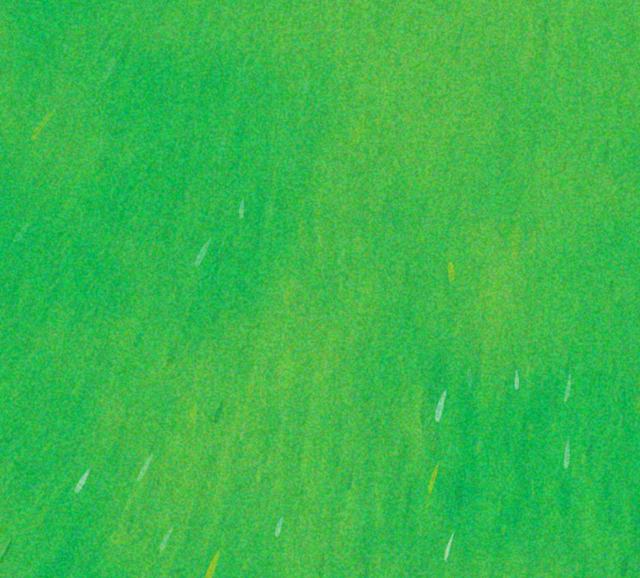
Give the GLSL for this texture, as a Shadertoy shader.

```glsl
// Painted meadow: soft green patches, leaning brushed grass, scattered blades and fine colour grain.

const vec3 DEEP_GREEN   = vec3(0.11, 0.71, 0.31);
const vec3 LIGHT_GREEN  = vec3(0.32, 0.73, 0.29);
const vec3 SHADOW_GREEN = vec3(0.06, 0.59, 0.28);
const vec3 SPRIG_GREEN  = vec3(0.45, 0.77, 0.28);
const vec3 YELLOW_PETAL = vec3(0.68, 0.79, 0.13);
const vec3 PALE_PETAL   = vec3(0.62, 0.86, 0.72);

const vec3 STREAK_TINT  = vec3(0.22, 0.09, -0.01); // colour swing of the brush strokes
const vec3 GRAIN_AMOUNT = vec3(0.26, 0.13, 0.23);
const float GRAIN_CELLS = 310.0;                   // grains per canvas height
const float PATCH_CELLS = 3.2;
const float LEAN_LEFT   = 0.55;
const float LEAN_RIGHT  = 0.08;
const float EDGE_SOFT   = 0.0016;

float hash(vec2 p) {
    vec3 q = fract(vec3(p.xyx) * 0.1031);
    q += dot(q, q.yzx + 33.33);
    return fract((q.x + q.y) * q.z);
}

float noise(vec2 p) {
    vec2 cell = floor(p), f = fract(p);
    f = f * f * (3.0 - 2.0 * f);
    float low  = mix(hash(cell), hash(cell + vec2(1, 0)), f.x);
    float high = mix(hash(cell + vec2(0, 1)), hash(cell + vec2(1, 1)), f.x);
    return mix(low, high, f.y);
}

float fbm(vec2 p) {
    return 0.57 * noise(p) + 0.28 * noise(p * 2.1 + 17.3) + 0.15 * noise(p * 4.3 + 41.7);
}

// Sideways travel of the grass per unit of height.
float grassLean(float x) {
    return mix(LEAN_LEFT, LEAN_RIGHT, smoothstep(0.0, 0.7, x));
}

// Signed brush strokes drawn out along the lean.
float brushStrokes(vec2 p) {
    float across = p.x - p.y * grassLean(p.x) + 0.012 * noise(p * 14.0);
    float broad = noise(vec2(across * 38.0, p.y * 8.0) + 9.0);
    float fine  = noise(vec2(across * 85.0, p.y * 19.0) + 31.0);
    float hair  = noise(vec2(across * 150.0, p.y * 40.0) + 73.0);
    return 0.4 * broad + 0.38 * fine + 0.22 * hair - 0.5;
}

// One tapered blade per chosen cell; size is half width and greatest length.
float blades(vec2 p, float cells, float density, vec2 size, float seed) {
    float cover = 0.0;
    vec2 home = floor(p * cells);
    for (int y = -1; y <= 1; y++)
    for (int x = -1; x <= 1; x++) {
        vec2 id = home + vec2(x, y);
        vec2 key = id + seed;
        if (hash(key) > density) continue;
        vec2 root = (id + vec2(hash(key + 11.3), hash(key + 23.9))) / cells;
        float vary = hash(key + 37.1);
        float len = size.y * mix(0.5, 1.0, vary);
        float lean = grassLean(root.x) + 0.4 * (hash(key + 51.7) - 0.4);
        vec2 axis = normalize(vec2(lean, 1.0));
        vec2 d = p - root;
        float t = dot(d, axis) / len;
        float u = clamp(t, 0.0, 1.0);
        float bend = (hash(key + 67.3) - 0.5) * 0.35 * len;
        float side = dot(d, vec2(axis.y, -axis.x)) + bend * u * (1.0 - u);
        float halfWidth = size.x * mix(0.5, 1.0, hash(key + 83.1)) * 2.6 * sqrt(u) * (1.0 - u);
        float shape = 1.0 - smoothstep(-EDGE_SOFT, EDGE_SOFT, abs(side) - halfWidth);
        shape *= smoothstep(0.0, 0.08, t) * (1.0 - smoothstep(0.8, 1.0, t));
        // Most blades stay faint; lower ones are crisper.
        float strength = hash(key + 97.7);
        strength = mix(0.2, 1.0, strength * strength) * mix(1.0, 0.45, smoothstep(0.1, 0.9, root.y));
        cover = max(cover, shape * strength);
    }
    return cover;
}

vec3 colourGrain(vec2 p) {
    vec2 g = p * GRAIN_CELLS;
    return vec3(noise(g), noise(g + 113.5), noise(g + 227.2)) - 0.5;
}

void mainImage(out vec4 fragColor, in vec2 fragCoord) {
    vec2 p = fragCoord / iResolution.y;

    // Soft ground patches
    float groundPatch = fbm(p * PATCH_CELLS + vec2(5.7, 2.4));
    vec3 col = mix(DEEP_GREEN, LIGHT_GREEN, smoothstep(0.27, 0.73, groundPatch));

    // Brushed grass, fading toward the top
    float near = mix(1.0, 0.6, smoothstep(0.1, 0.9, p.y));
    float texturing = mix(0.55, 1.2, noise(p * 6.0 + 61.0)) * near;
    col += STREAK_TINT * brushStrokes(p) * texturing;

    // Scattered blades and petals
    col = mix(col, SHADOW_GREEN, 0.65 * blades(p, 15.0, 0.50, vec2(0.0055, 0.062), 3.0));
    col = mix(col, SPRIG_GREEN, 0.50 * blades(p, 20.0, 0.55, vec2(0.0038, 0.048), 131.0));
    col = mix(col, YELLOW_PETAL, 0.85 * blades(p, 11.0, 0.14, vec2(0.0080, 0.075), 257.0));
    col = mix(col, PALE_PETAL, 0.85 * blades(p, 11.0, 0.16, vec2(0.0058, 0.068), 389.0));

    col += GRAIN_AMOUNT * colourGrain(p);
    fragColor = vec4(clamp(col, 0.0, 1.0), 1.0);
}
```
